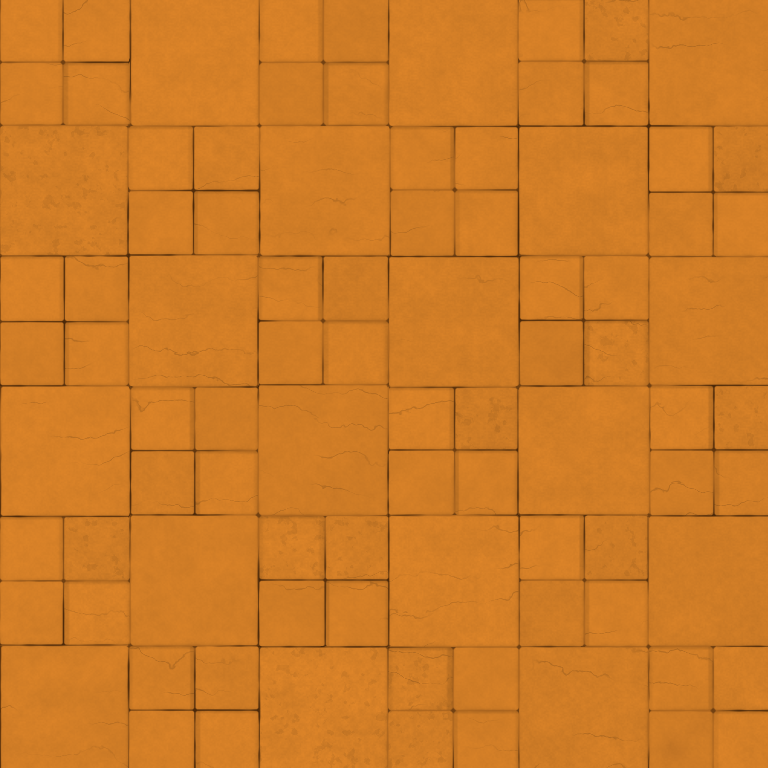
A three.js fragment shader for this texture:

```glsl
// Ochre stone wall: a checkerboard of large square slabs and quartets of small tiles.
// In each quartet one diagonal pair is raised and the other recessed under soft shadows.
// Rounded-box distances draw the joints; hashes and noise vary tone, grain, cracks and pits.

#define CELLS 5.91                      // slabs across and down
#define GRID_OFFSET vec2(0.006, 0.06)   // shift of the grid, in slabs
#define SEAM_SHIFT 0.02                 // random displacement of each seam, in slabs
#define JOINT 0.0045                    // half width of a joint, in slabs
#define SOFTNESS 0.007                  // edge smoothing, in slabs
#define CORNER 0.02                     // corner radius, in slabs
#define SHADOW_WIDTH 0.052              // shadow strip on recessed tiles
#define LIGHT_STONE vec3(0.846, 0.506, 0.156)
#define MID_STONE vec3(0.806, 0.483, 0.149)
#define DARK_STONE vec3(0.765, 0.456, 0.143)
#define JOINT_LIGHT vec3(0.68, 0.40, 0.122)
#define JOINT_DARK vec3(0.29, 0.155, 0.035)

varying vec2 vUv;

float hash(vec2 p) {
  return fract(sin(dot(p, vec2(127.1, 311.7))) * 43758.5453);
}

float noise(vec2 p) {
  vec2 i = floor(p), f = fract(p);
  f = f * f * (3.0 - 2.0 * f);
  return mix(mix(hash(i), hash(i + vec2(1.0, 0.0)), f.x),
             mix(hash(i + vec2(0.0, 1.0)), hash(i + 1.0), f.x), f.y);
}

float fbm(vec2 p) {
  float sum = 0.0, amplitude = 0.5;
  for (int i = 0; i < 5; i++) {
    sum += amplitude * noise(p);
    p = mat2(1.6, 1.2, -1.2, 1.6) * p + 17.3;
    amplitude *= 0.5;
  }
  return sum / 0.97;
}

float roundedBox(vec2 p, vec2 halfSize, float radius) {
  vec2 q = abs(p) - halfSize + radius;
  return length(max(q, 0.0)) + min(max(q.x, q.y), 0.0) - radius;
}

void main() {
  vec2 p = vUv * CELLS + GRID_OFFSET;

  // Each seam is displaced a little within its row or column
  vec2 seam = floor(p * 2.0 + 0.5), block = floor(p);
  vec2 shift = vec2(hash(vec2(seam.x, block.y + 71.0)), hash(vec2(block.x + 23.0, seam.y)));
  vec2 g = p + (shift - 0.5) * SEAM_SHIFT;

  // Layout: one large slab or four small tiles per cell
  vec2 cell = floor(g);
  bool large = mod(cell.x + cell.y, 2.0) < 0.5;
  float split = large ? 1.0 : 2.0;
  vec2 id = floor(g * split);
  float halfSize = 0.5 / split;
  vec2 local = (fract(g * split) - 0.5) / split;
  bool recessed = !large && mod(id.x + id.y, 2.0) > 0.5;
  vec2 seed = id + (large ? vec2(41.0, 67.0) : vec2(3.0, 9.0));
  float r1 = hash(seed), r2 = hash(seed + 19.7), r3 = hash(seed + 53.1);

  // Tile outline, slightly wobbly
  float edge = roundedBox(local, vec2(halfSize - JOINT), CORNER);
  edge += (noise(p * 13.0) - 0.5) * 0.005;

  // Stone tone per tile, with clouds that drift inside it
  float tone = large ? mix(0.22, 0.5, r1) : mix(0.3, 0.6, r1);
  if (recessed) tone = mix(0.12, 0.36, r1);
  tone += (fbm(p * 5.0 + seed * 5.0) - 0.5) * 0.65 + (vUv.x - 0.5) * 0.16;
  vec3 color = mix(LIGHT_STONE, MID_STONE, smoothstep(0.05, 0.6, tone));
  color = mix(color, DARK_STONE, smoothstep(0.55, 0.95, tone));

  // Fine isotropic grain, rougher on some tiles
  float rough = mix(0.045, 0.08, r2 * r2);
  color *= 1.0 + rough * (fbm(p * 24.0 + seed) - 0.5);
  color *= 1.0 + 0.55 * rough * (noise(p * 85.0) - 0.5);

  // A few long, wavering hairline cracks along the bedding
  float bed = local.y * 4.0 + local.x * (r1 - 0.5) * 1.5 + 1.1 * fbm(p * 4.0 + seed) + r2;
  float crack = 1.0 - smoothstep(0.0, 0.035, abs(fract(bed) - 0.5));
  crack *= smoothstep(0.4, 0.8, noise(p * 3.5 + 11.0)) * step(0.45, r3);
  color *= 1.0 - 0.13 * crack;

  // Worn pits on a few tiles
  float pits = smoothstep(0.62, 0.72, fbm(p * 18.0 + seed));
  color *= 1.0 - 0.06 * pits * step(0.8, r2);

  // Shadows that raised neighbours cast on recessed tiles
  if (recessed) {
    float inner = mod(id.x, 2.0) < 0.5 ? 1.0 : -1.0;
    float width = SHADOW_WIDTH * mix(0.75, 1.15, r2);
    float nearSide = 1.0 - smoothstep(width * 0.6, width, halfSize - local.x * inner);
    float farSide = 1.0 - smoothstep(width * 0.3, width, halfSize + local.x * inner);
    float topSide = 1.0 - smoothstep(0.008, 0.035, halfSize - local.y);
    color *= 1.0 - mix(0.04, 0.1, r3) * nearSide;
    color *= 1.0 - 0.06 * r1 * farSide;
    color *= 1.0 - 0.1 * topSide;
  }

  // Rounded edge shading, stronger toward the lower right
  float lowerRight = smoothstep(-0.3, 0.8, (local.x - local.y) / halfSize);
  color *= 1.0 - mix(0.03, 0.11, lowerRight) * exp(min(edge, 0.0) / 0.012);

  // Joints of uneven depth, darkest around small tiles and at open corners
  float depth = smoothstep(0.3, 0.9, noise(p * 2.6 + 5.0) + (large ? -0.05 : 0.1));
  vec2 toCorner = halfSize - abs(local);
  float open = 1.0 - smoothstep(0.01, 0.03, max(toCorner.x, toCorner.y));
  vec3 joint = mix(JOINT_LIGHT, JOINT_DARK, max(depth, 0.6 * open));
  color = mix(color, joint, smoothstep(-SOFTNESS, SOFTNESS, edge));

  gl_FragColor = vec4(color, 1.0);
}
```
